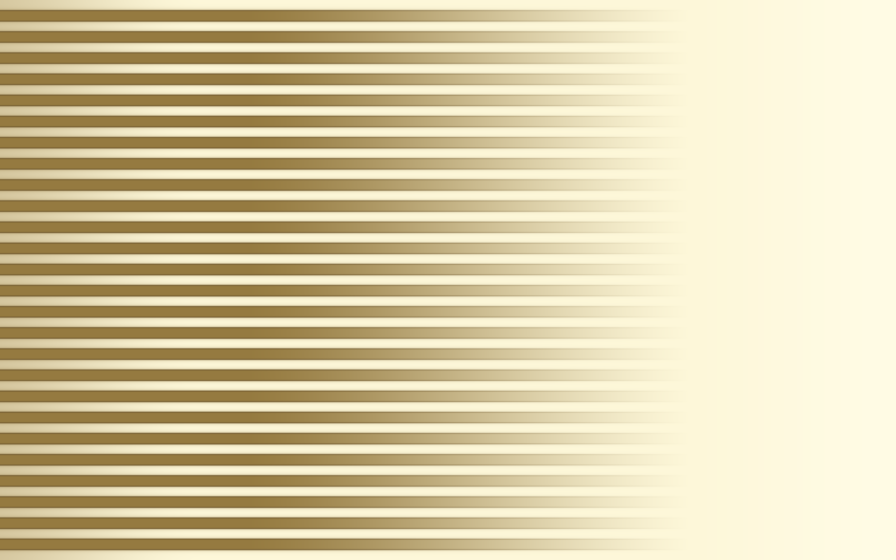
A Shadertoy shader for this pattern:

```glsl
// Horizontal bronze slats with shaded edges, dissolving rightward into pale cream.

const vec3 CREAM = vec3(0.992, 0.969, 0.850);
const vec3 PALE = vec3(1.0, 0.984, 0.895);
const vec3 BEIGE = vec3(0.82, 0.76, 0.60);
const vec3 BRONZE = vec3(0.585, 0.480, 0.250);
const vec3 EDGE = vec3(0.42, 0.33, 0.17);

// Lengths are fractions of the canvas height.
const float PERIOD = 0.03775;
const float FIRST_CENTER = 0.0283;   // measured down from the top
const float HALF_HEIGHT = 0.0095;
const float LAST_STRIPE = 25.0;
const float LINE_WIDTH = 0.0015;
const float SHADOW_WIDTH = 0.0026;

// Horizontal fades are fractions of the canvas width.
const float FADE_START = 0.28;
const float FADE_END = 0.77;
const float LEFT_SHADE_END = 0.23;

// Signed distance to the nearest slat, negative inside.
float slatDistance(float depth) {
    float index = clamp(round((depth - FIRST_CENTER) / PERIOD), 0.0, LAST_STRIPE);
    return abs(depth - FIRST_CENTER - index * PERIOD) - HALF_HEIGHT;
}

// Pale ground, beige at the left and brightest at the right.
vec3 ground(float x) {
    vec3 color = mix(BEIGE, CREAM, smoothstep(-0.06, LEFT_SHADE_END, x));
    return mix(color, PALE, smoothstep(0.75, 1.0, x));
}

void mainImage(out vec4 fragColor, in vec2 fragCoord) {
    vec2 uv = fragCoord / iResolution.xy;
    float pixel = 1.0 / iResolution.y;
    float d = slatDistance(1.0 - uv.y);

    // Slat strength falls almost linearly, with a softened start and end.
    float ramp = clamp((uv.x - FADE_START) / (FADE_END - FADE_START), 0.0, 1.0);
    float strength = 1.0 - mix(ramp, smoothstep(0.0, 1.0, ramp), 0.5);

    // Soft shade spills from each slat onto the ground.
    vec3 color = ground(uv.x);
    float shadow = exp(-max(d, 0.0) / SHADOW_WIDTH);
    color = mix(color, BRONZE, 0.40 * shadow * strength);

    // Slat body with a smoothed boundary.
    float body = 1.0 - smoothstep(-0.5 * pixel, 0.5 * pixel, d);
    color = mix(color, mix(ground(uv.x), BRONZE, strength), body);

    // Thin dark line along both edges.
    float line = exp(-pow(d / LINE_WIDTH, 2.0));
    color = mix(color, EDGE, 0.60 * line * strength);

    fragColor = vec4(color, 1.0);
}
```
